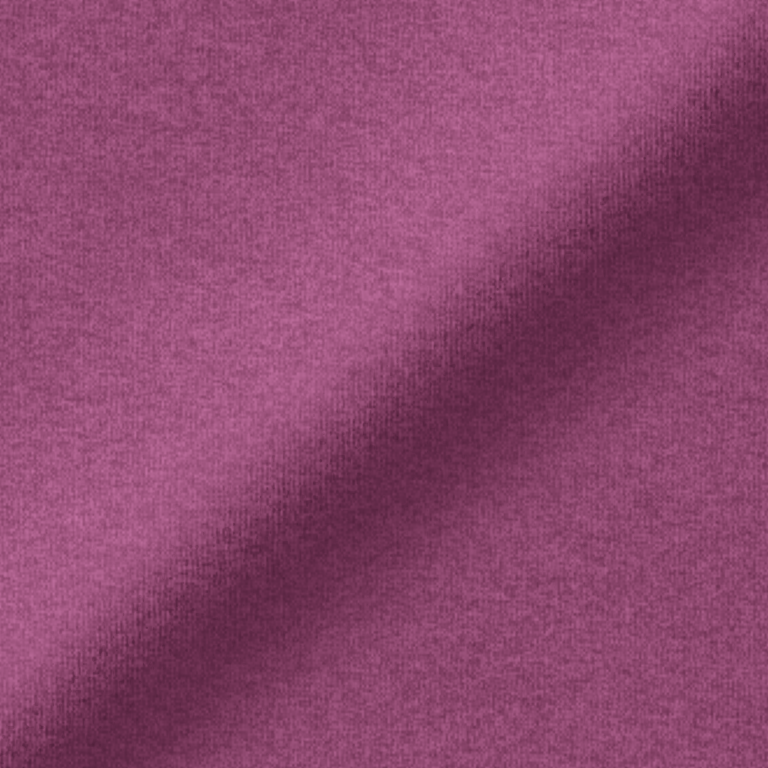
Reproduce this texture procedurally as a WebGL 2 fragment shader.

```glsl
#version 300 es
precision highp float;

uniform vec2 u_resolution;
out vec4 fragColor;

const float TAU = 6.2831853;

// Integer hash of a lattice cell, 0 to 1
float hash(ivec2 cell, uint seed) {
    uvec2 q = uvec2(cell) * uvec2(1597u, 3571u);
    uint h = (q.x ^ (q.y << 7)) + seed * 7919u;
    h = (h ^ (h >> 15)) * 73244475u;
    h = (h ^ (h >> 13)) * 73244475u;
    h ^= h >> 16;
    return float(h & 65535u) / 65535.0;
}

// Smooth value noise, -1 to 1
float noise(vec2 p, uint seed) {
    ivec2 cell = ivec2(floor(p));
    vec2 f = fract(p);
    f = f * f * (3.0 - 2.0 * f);
    float low = mix(hash(cell, seed), hash(cell + ivec2(1, 0), seed), f.x);
    float high = mix(hash(cell + ivec2(0, 1), seed), hash(cell + ivec2(1, 1), seed), f.x);
    return 2.0 * mix(low, high, f.y) - 1.0;
}

// Signed distance across the fold, positive toward the upper left
float foldDistance(vec2 uv, float slope, float offset) {
    float bend = 0.008 * noise(uv * 3.0, 1u);
    return (uv.y - slope * uv.x + offset) / sqrt(1.0 + slope * slope) + bend;
}

// Brightness of the draped cloth: dark valley, bright crest, even flats
float foldLight(float d) {
    float crest = 0.89 * smoothstep(-0.01, 0.16, d) - 0.25 * smoothstep(0.18, 0.52, d);
    float lowerFlat = 0.57 * smoothstep(0.015, 0.2, -d);
    return 0.045 + crest + lowerFlat;
}

// Vertical knit ribs that wander and break up along their length
float knitRibs(vec2 uv, float count) {
    float wander = 0.22 * noise(uv * vec2(24.0, 32.0), 2u);
    float rib = cos(TAU * (uv.x * count + wander));
    float breakup = 0.55 + 0.45 * noise(uv * vec2(count, 85.0), 3u);
    return rib * breakup;
}

// Fine fuzz with short crosswise threads
float fibreGrain(vec2 uv) {
    float fuzz = noise(uv * vec2(330.0, 300.0), 4u);
    float threads = noise(uv * vec2(60.0, 230.0) + vec2(0.0, 8.0 * uv.x), 5u);
    float clumps = noise(uv * vec2(170.0, 150.0), 6u);
    return 0.52 * fuzz + 0.26 * threads + 0.22 * clumps;
}

// Dye colour from shadow to highlight
vec3 clothColour(float light) {
    vec3 shadow = vec3(0.385, 0.165, 0.285);
    vec3 highlight = vec3(0.665, 0.365, 0.535);
    vec3 response = pow(vec3(max(light, 0.0)), vec3(1.0, 1.1, 1.08));
    return mix(shadow, highlight, response) + min(light, 0.0) * vec3(0.22, 0.13, 0.18);
}

void main() {
    vec2 uv = gl_FragCoord.xy / u_resolution;
    float d = foldDistance(uv, 0.93, 0.078);
    float light = foldLight(d);

    // Grazing light deepens the knit on the slope beside the valley
    float grazing = exp(-pow((d - 0.065) / 0.05, 2.0));
    float flats = smoothstep(0.03, 0.25, abs(d - 0.01));

    float mottling = 0.6 * noise(uv * vec2(5.0, 7.0), 7u) + 0.4 * noise(uv * vec2(14.0, 30.0), 8u);
    light += 0.05 * mottling * flats;
    light += knitRibs(uv, 142.0) * (0.055 + 0.035 * flats + 0.14 * grazing);
    light += fibreGrain(uv) * (0.26 + 0.16 * flats + 0.14 * grazing);

    // Sparse dark pits between stitches
    float pits = smoothstep(0.4, 0.85, noise(uv * vec2(230.0, 170.0), 9u));
    light -= pits * (0.09 + 0.13 * grazing);

    fragColor = vec4(clothColour(light), 1.0);
}
```
